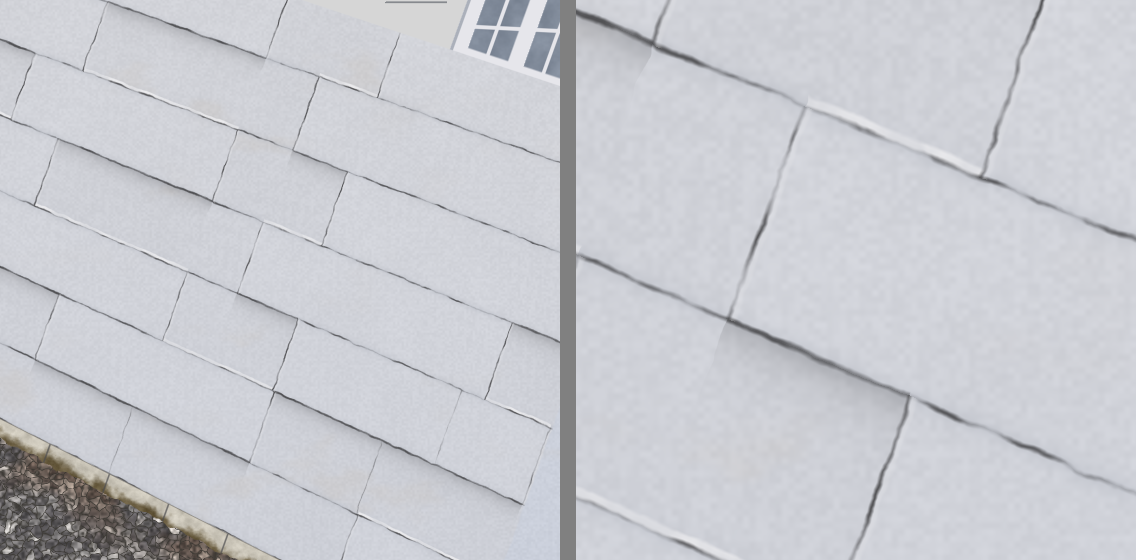
Left: the whole. Right: its middle third, enlarged.
A WebGL 1 fragment shader for this texture:

```glsl
precision highp float;
// Tilted wall of staggered white painted blocks, with gravel below and a window above.
uniform vec2 u_resolution;

const float JOINT_LEAN = 0.36;
const float NONE = 9.0;
const float BLUR = 0.0014;
const vec3 PAINT = vec3(0.805, 0.815, 0.845);
const vec3 CRACK = vec3(0.30, 0.30, 0.31);
const vec3 LEDGE = vec3(0.92, 0.92, 0.93);
const vec3 WARM_GREY = vec3(0.67, 0.64, 0.59);

float hash(vec2 p) {
  return fract(sin(dot(p, vec2(127.1, 311.7))) * 43758.5453);
}

float noise(vec2 p) {
  vec2 i = floor(p), f = fract(p);
  f = f * f * (3.0 - 2.0 * f);
  return mix(mix(hash(i), hash(i + vec2(1, 0)), f.x),
             mix(hash(i + vec2(0, 1)), hash(i + vec2(1, 1)), f.x), f.y);
}

float fbm(vec2 p) {
  float sum = 0.0, gain = 0.5;
  for (int i = 0; i < 4; i++) {
    sum += gain * noise(p);
    p = p * 2.03 + 7.1;
    gain *= 0.5;
  }
  return sum;
}

float line(float d, float halfWidth, float soft) {
  return 1.0 - smoothstep(halfWidth - soft, halfWidth + soft, abs(d));
}

// Stagger of each course: three stepped joints, then one flush joint
vec4 courseJoints(float row) {
  if (row < -1.5 || row > 5.5) return vec4(NONE);
  if (row < -0.5) return vec4(0.512, 0.736, NONE, NONE);
  if (row < 0.5) return vec4(0.193, 0.620, NONE, NONE);
  if (row < 1.5) return vec4(0.096, 0.508, 0.731, NONE);
  if (row < 2.5) return vec4(0.193, 0.612, 1.122, NONE);
  if (row < 3.5) return vec4(0.509, 0.738, 1.257, 1.075);
  if (row < 4.5) return vec4(0.294, 0.742, NONE, 0.966);
  return vec4(0.969, NONE, NONE, 0.499);
}

// 1 on protruding blocks, 0 on recessed ones; they alternate along a course
float raised(float row, float u, float px) {
  vec3 joints = courseJoints(row).xyz;
  bool startsLow = row < -1.5 || row > 3.5 || abs(row - 1.0) < 0.5;
  vec3 flips = 1.0 - 2.0 * smoothstep(-px, px, u - joints);
  return 0.5 + (startsLow ? -0.5 : 0.5) * flips.x * flips.y * flips.z;
}

vec3 wall(vec2 p, float n, float courseHeight, float px) {
  float rough = fbm(p * 60.0) - 0.47;
  float u = p.x + JOINT_LEAN * p.y + 0.006 * rough;
  float course = n + 0.035 * rough;
  float row = floor(course), v = course - row;
  float self = raised(row, u, px);
  float above = raised(row - 1.0, u, px);
  float soft = max(px, BLUR);

  // Paint, grain and faint stains
  vec3 col = PAINT + vec3(0.012, 0.008, 0.0) * (1.0 - p.y) + 0.008 * self;
  col += 0.035 * (noise(p * 260.0) - 0.5) + 0.02 * (fbm(p * 14.0) - 0.47);
  float stain = smoothstep(0.57, 0.78, fbm(p * vec2(9.0, 15.0) + 3.0));
  col = mix(col, vec3(0.78, 0.74, 0.69), stain * (0.2 - 0.15 * self));
  vec3 plainPaint = col;

  // Shade cast by a protruding block onto the recess below
  float shade = above * (1.0 - self) * exp(-v * 10.0);
  col = mix(col, vec3(0.47, 0.47, 0.48), 0.42 * shade);

  // Bed joint: dark below overhangs, bright on exposed ledges, cracked elsewhere
  float side = step(0.5, v);
  float upper = mix(above, self, side);
  float lower = mix(self, raised(row + 1.0, u, px), side);
  float bed = (v - side) * courseHeight * 0.92;
  float overhang = upper * (1.0 - lower);
  float ledge = lower * (1.0 - upper);
  float worn = smoothstep(0.25, 0.7, fbm(p * 38.0 + 5.0));
  col = mix(col, vec3(0.67, 0.69, 0.73), 0.4 * exp(-abs(bed) * 260.0));
  col = mix(col, LEDGE, ledge * (0.5 + 0.5 * worn) * line(bed + 0.003, 0.0028, soft));
  float bedWidth = 0.0009 + 0.0005 * worn + 0.0004 * overhang;
  col = mix(col, CRACK, line(bed, bedWidth, soft) * mix(0.15 + 0.75 * worn, 0.55 + 0.4 * worn, overhang));

  // Head joints
  vec4 joints = courseJoints(row);
  float headWorn = smoothstep(0.25, 0.7, fbm(p * 30.0 + 17.0));
  for (int i = 0; i < 3; i++) {
    float d = u - joints[i];
    col = mix(col, LEDGE, 0.25 * line(d - 0.003, 0.0018, soft));
    col = mix(col, CRACK, (0.2 + 0.75 * headWorn) * line(d, 0.0012, soft));
  }
  col = mix(col, CRACK, (0.1 + 0.4 * headWorn) * line(u - joints.w, 0.0009, soft));

  // Smooth end face past the last block
  float endFace = smoothstep(1.259, 1.264, u) * smoothstep(2.6, 2.7, n);
  return mix(col, plainPaint + vec3(-0.01, 0.0, 0.015), endFace);
}

vec3 gravel(vec2 p, float n) {
  vec2 q = p * vec2(66.0, 74.0) + 0.7 * vec2(noise(p * 120.0), noise(p * 120.0 + 31.0));
  vec2 cell = floor(q), stone = cell;
  float nearest = 9.0, second = 9.0;
  for (int j = -1; j <= 1; j++) for (int i = -1; i <= 1; i++) {
    vec2 id = cell + vec2(i, j);
    float d = length(q - id - vec2(hash(id), hash(id + 41.0)));
    if (d < nearest) { second = nearest; nearest = d; stone = id; }
    else second = min(second, d);
  }
  float tone = hash(stone + 9.0);
  vec3 col = mix(vec3(0.34, 0.33, 0.34), vec3(0.74, 0.73, 0.72), tone * tone);
  float rust = smoothstep(7.2, 6.2, n) * smoothstep(0.3, 0.6, fbm(p * 12.0));
  col = mix(col, vec3(0.44, 0.33, 0.25), 0.5 * rust);
  col *= 0.65 + 0.7 * noise(p * 170.0);
  return mix(vec3(0.22, 0.21, 0.19), col, smoothstep(-0.12, 0.3, second - nearest));
}

vec3 kerb(vec2 p, float depth, float px) {
  float moss = smoothstep(0.4, 0.95, depth / 0.3 + fbm(p * 45.0) - 0.4);
  vec3 col = mix(vec3(0.79, 0.77, 0.72), vec3(0.41, 0.36, 0.25), moss);
  col += 0.22 * (fbm(p * 80.0) - 0.47);
  float joint = (fract((p.x + JOINT_LEAN * (p.y - 0.82) - 0.08) / 0.125 + 0.5) - 0.5) * 0.125;
  col = mix(col, CRACK, 0.7 * line(joint, 0.0015, max(px, BLUR)));
  return mix(col, WARM_GREY * 0.7, 0.8 * line(depth * 0.14, 0.0012, max(px, BLUR)));
}

vec3 windowView(vec2 p, float n, float px) {
  float u = p.x + JOINT_LEAN * p.y, soft = max(px, BLUR);
  vec3 col = mix(vec3(0.84, 0.84, 0.84), vec3(0.90, 0.90, 0.92), step(0.835, u));
  col = mix(col, vec3(0.67, 0.69, 0.73), line(u - 0.838, 0.003, soft));
  col = mix(col, vec3(0.51, 0.52, 0.54), line(p.y - 0.004, 0.0015, soft) * step(0.69, u) * step(u, 0.80));
  // Two sashes of glass, each divided by glazing bars
  float sash = abs((fract((u - 0.866) / 0.111) - 0.365) * 0.111);
  float glass = (1.0 - smoothstep(0.038, 0.042, sash)) * step(0.85, u);
  glass *= 1.0 - line(sash, 0.0035, soft);
  glass *= 1.0 - line(p.y - 0.048 - 0.05 * (p.x - 0.85), 0.0035, soft);
  glass *= 1.0 - smoothstep(-0.95, -0.92, n);
  vec3 pane = vec3(0.50, 0.54, 0.60) + 0.15 * (fbm(p * 40.0) - 0.47);
  return mix(col, pane, glass);
}

void main() {
  vec2 p = gl_FragCoord.xy / u_resolution;
  p.y = 1.0 - p.y;
  float px = 0.8 / min(u_resolution.x, u_resolution.y);

  // Course number grows downward; courses fan out gently in perspective
  float courseHeight = 0.1354 + 0.025 * p.x;
  float n = (p.y + 0.065 - 0.355 * p.x) / courseHeight;
  float soft = px / courseHeight;
  float ragged = 0.12 * (fbm(p * 50.0) - 0.47);

  vec3 col = wall(p, n, courseHeight, px);
  col = mix(windowView(p, n, px), col, smoothstep(-soft, soft, n + 0.85));
  col = mix(col, kerb(p, n - 6.0, px), smoothstep(-soft, soft, n - 6.0));
  col = mix(col, gravel(p, n), smoothstep(-soft, soft, n - 6.27 + ragged));
  gl_FragColor = vec4(col, 1.0);
}
```
